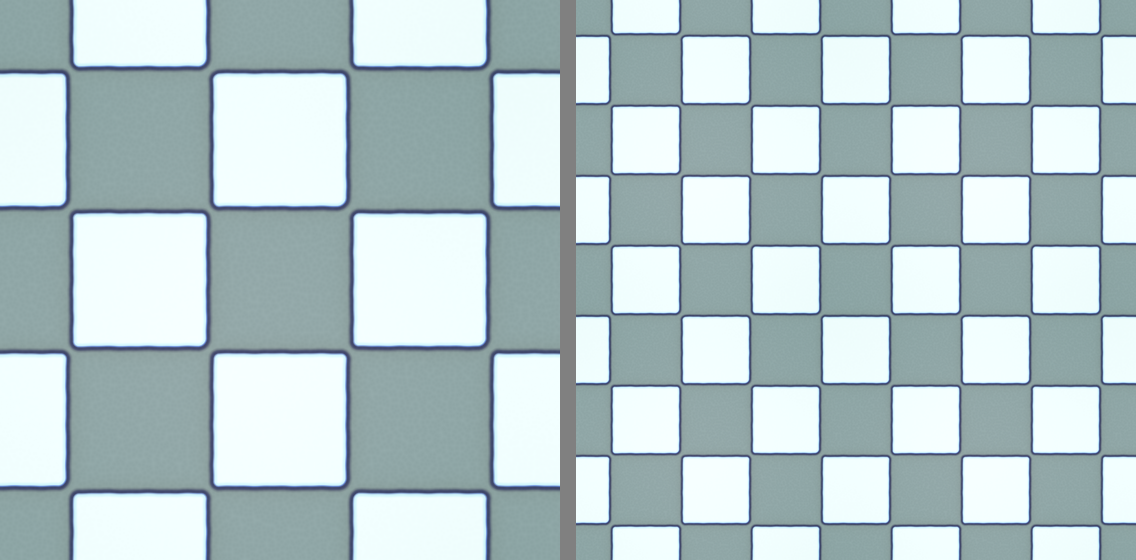
Left, the tile; right, the same tile 2 across and 2 down.
A WebGL 2 fragment shader for this pattern:

```glsl
#version 300 es
precision highp float;
// Checkerboard of bright rounded tiles on grey: four cells across and four down.
// Each tile is a rounded-box distance; its soft rim is a stack of colour bands
// ordered by that distance. Wrapping sines and cellular noise add slight wear.

uniform vec2 u_resolution;
out vec4 fragColor;

const float TAU = 6.2831853;
const float CELLS = 4.0;          // cells per side, even so the checker wraps
const float TILE_HALF = 0.475;    // half width of the bright area, in cells
const float GRAIN_CELLS = 128.0;

const vec3 GREY = vec3(0.565, 0.655, 0.655);
const vec3 GREEN_GREY = vec3(0.51, 0.58, 0.56);
const vec3 HAZE = vec3(0.40, 0.45, 0.50);
const vec3 INK = vec3(0.25, 0.28, 0.42);
const vec3 FRINGE = vec3(0.58, 0.70, 0.87);
const vec3 DEEP_FRINGE = vec3(0.40, 0.54, 0.86);
const vec3 PALE = vec3(0.83, 0.97, 0.99);
const vec3 WHITE = vec3(0.95, 1.0, 1.0);

vec2 hash22(vec2 p) {
    vec3 q = fract(vec3(p.xyx) * vec3(0.1031, 0.1030, 0.0973));
    q += dot(q, q.yzx + 33.33);
    return fract((q.xx + q.yz) * q.zy);
}

// Distance to the nearest scattered point, wrapping every "period" cells.
float cellular(vec2 p, float period) {
    vec2 base = floor(p);
    float nearest = 2.0;
    for (int y = -1; y <= 1; y++) {
        for (int x = -1; x <= 1; x++) {
            vec2 id = base + vec2(x, y);
            vec2 point = id + hash22(mod(id, period));
            nearest = min(nearest, distance(p, point));
        }
    }
    return nearest;
}

float roundedBox(vec2 p, float halfSize, float radius) {
    vec2 q = abs(p) - halfSize + radius;
    return length(max(q, 0.0)) + min(max(q.x, q.y), 0.0) - radius;
}

// Small bumps along the edges; whole frequencies keep them periodic.
vec2 edgeWobble(vec2 uv, float amount) {
    vec2 a = uv.yx * TAU;
    return amount * (sin(a * 13.0 + vec2(0.7, 2.1))
                   + 0.6 * sin(a * 29.0 + vec2(1.9, 0.4)));
}

// Nearest bright tile: x = signed distance, yz = offset from its centre.
vec3 nearestTile(vec2 p) {
    vec2 base = floor(p + 0.5);
    vec3 best = vec3(9.0, 0.0, 0.0);
    for (int y = -1; y <= 1; y++) {
        for (int x = -1; x <= 1; x++) {
            vec2 id = base + vec2(x, y);
            if (mod(id.x + id.y, 2.0) < 0.5) continue;
            vec2 offset = p - id;
            vec2 variation = hash22(mod(id, CELLS) + 7.0) - 0.5;
            // The lower right corner is rounder than the rest.
            float lowerRight = step(0.0, offset.x) * step(offset.y, 0.0);
            float radius = 0.042 + 0.022 * lowerRight + 0.008 * variation.x;
            float d = roundedBox(offset, TILE_HALF + 0.003 * variation.y, radius);
            if (d < best.x) best = vec3(d, offset);
        }
    }
    return best;
}

// Coverage of the region where d lies below the edge.
float below(float d, float edge, float softness) {
    return 1.0 - smoothstep(edge - softness, edge + softness, d);
}

vec3 shadeTile(float d, vec2 offset, float pixel) {
    float aa = 0.5 * pixel;
    // Dark rim with a faint green halo on the grey side.
    vec3 color = mix(GREY, GREEN_GREY, 0.75 * exp(-max(d, 0.0) / 0.055));
    color = mix(color, HAZE, below(d, 0.034, 0.010 + aa));
    color = mix(color, INK, below(d, 0.023, 0.007 + aa));
    // Blue fringe, deeper on the right and lower sides.
    float side = smoothstep(-0.3, 0.3, offset.x - offset.y);
    color = mix(color, mix(FRINGE, DEEP_FRINGE, side), below(d, 0.002, 0.003 + aa));
    // Bright face.
    color = mix(color, PALE, below(d, -0.006, 0.003 + aa));
    return mix(color, WHITE, below(d, -0.024, 0.012));
}

void main() {
    vec2 uv = gl_FragCoord.xy / u_resolution;
    float pixel = CELLS / min(u_resolution.x, u_resolution.y);

    vec2 p = uv * CELLS + edgeWobble(uv, 0.0014);
    vec3 tile = nearestTile(p);
    vec3 color = shadeTile(tile.x, tile.yz, pixel);

    // Broad uneven light: warmer and brighter left of and below the centre.
    vec2 wave = cos(TAU * (uv - vec2(0.42, 0.38)));
    float light = 0.5 * (wave.x + wave.y);
    color += light * vec3(0.016, 0.008, 0.010);

    // Fine grain, weaker on the bright faces.
    float grain = cellular(uv * GRAIN_CELLS, GRAIN_CELLS) - 0.45;
    color += grain * mix(0.022, 0.006, below(tile.x, 0.0, 0.01));

    fragColor = vec4(clamp(color, 0.0, 1.0), 1.0);
}
```
